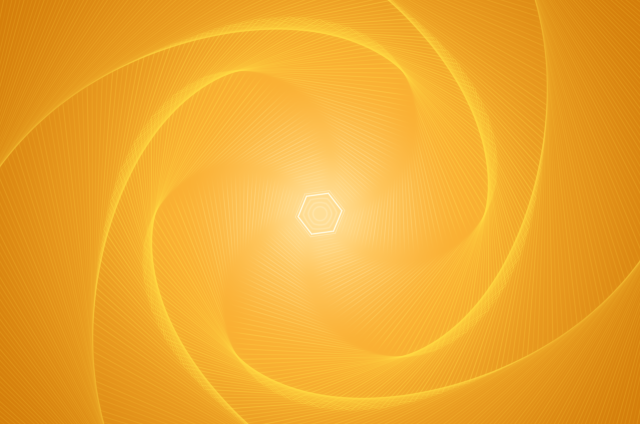
This background is drawn by a Shadertoy shader. Its source:

```glsl
const vec2 CENTER = vec2(0.5, 0.496);
const float SECTOR = 1.0471976;      // sixth of a turn
const int MAX_LINES = 180;
const float FIRST_RADIUS = 0.064;
const float LAST_RADIUS = 1.08;
const float RING_RADIUS = 0.052;     // small bright hexagon
const float BEND_RADIUS = 0.469;     // where the arms turn fastest
const float BEND_WIDTH = 0.039;
const float BEND_TURN = 0.436;
const float BASE_TURN = 0.663;
const float TWIST = 2.234;           // steady turn per unit of radius
const float LINE_WIDTH = 0.0015;
const float HAZE_WIDTH = 0.013;
const float HAZE_GAIN = 0.022;

const vec3 CREAM = vec3(1.0, 0.87, 0.59);
const vec3 PEACH = vec3(1.0, 0.79, 0.39);
const vec3 AMBER = vec3(0.98, 0.69, 0.20);
const vec3 OCHRE = vec3(0.92, 0.61, 0.13);
const vec3 BRONZE = vec3(0.83, 0.49, 0.04);
const vec3 YELLOW = vec3(1.0, 0.86, 0.26);
const vec3 PALE = vec3(1.0, 0.95, 0.77);

// Angle of a hexagon's corner as a function of its radius
float armAngle(float radius) {
    float x = radius - BEND_RADIUS;
    return BASE_TURN + TWIST * x + BEND_TURN * atan(x / BEND_WIDTH);
}

float armSlope(float radius) {
    float x = (radius - BEND_RADIUS) / BEND_WIDTH;
    return TWIST + BEND_TURN / (BEND_WIDTH * (1.0 + x * x));
}

// x: signed distance to the nearest side, y: position along it (-1 to 1)
vec2 hexagonSide(vec2 polar, float radius, float turn) {
    float a = mod(polar.y - turn, SECTOR) - 0.5 * SECTOR;
    float side = polar.x * cos(a) - radius * cos(0.5 * SECTOR);
    return vec2(side, polar.x * sin(a) / (0.5 * radius));
}

float bell(float x, float width) {
    float t = x / width;
    return exp(-t * t);
}

vec3 background(float d) {
    vec3 c = mix(CREAM, PEACH, smoothstep(0.0, 0.17, d));
    c = mix(c, AMBER, smoothstep(0.08, 0.35, d));
    c = mix(c, OCHRE, smoothstep(0.32, 0.58, d));
    return mix(c, BRONZE, smoothstep(0.48, 0.92, d));
}

// Light from the turning stack of hexagons; x: fine lines, y: haze
vec2 woundLines(vec2 polar, float lineWidth) {
    vec2 light = vec2(0.0);
    float radius = FIRST_RADIUS;
    for (int i = 0; i < MAX_LINES; i++) {
        if (radius > LAST_RADIUS) break;
        float n = float(i);
        vec2 side = hexagonSide(polar, radius, armAngle(radius));
        float outer = smoothstep(0.25, 0.43, radius);
        float along = abs(side.y);
        float ends = 1.0 - smoothstep(mix(0.30, 0.96, outer), mix(0.98, 1.06, outer), along);
        float vary = 0.72 + 0.20 * sin(n * 2.4) + 0.14 * sin(n * 5.1 + 1.0);
        float gain = mix(0.30, 0.42, outer) * mix(1.0, 0.42, smoothstep(0.47, 0.66, radius));
        gain *= mix(0.55, 1.0, smoothstep(0.06, 0.2, radius));
        light.x += gain * vary * ends * bell(side.x, lineWidth);
        light.y += gain * ends * bell(side.x, HAZE_WIDTH);

        // Even spacing along the spiral arm
        float spacing = mix(0.008, 0.0140, smoothstep(0.05, 0.4, radius));
        radius += spacing / length(vec2(1.0, radius * armSlope(radius)));
    }
    return light;
}

// Crisp hexagon with fainter, rounder rings inside
float centerRings(vec2 polar, float lineWidth) {
    float turn = armAngle(RING_RADIUS);
    float light = 0.95 * bell(hexagonSide(polar, RING_RADIUS, turn).x, lineWidth * 1.25);
    light += 0.3 * bell(hexagonSide(polar, RING_RADIUS * 1.13, turn).x, lineWidth);
    for (int i = 1; i < 4; i++) {
        float n = float(i);
        float radius = RING_RADIUS * (1.0 - 0.22 * n);
        float hexagon = hexagonSide(polar, radius, turn - 0.07 * n).x;
        float ring = mix(hexagon, polar.x - radius * 0.93, n / 3.0);
        light += 0.24 * bell(ring, lineWidth * 1.5);
    }
    return light;
}

void mainImage(out vec4 fragColor, in vec2 fragCoord) {
    vec2 p = (fragCoord - CENTER * iResolution.xy) / iResolution.y;
    vec2 polar = vec2(length(p), atan(p.y, p.x));
    float lineWidth = max(LINE_WIDTH, 0.65 / iResolution.y);

    vec3 color = background(polar.x);
    vec2 light = woundLines(polar, lineWidth);
    vec3 lineColor = mix(PALE, YELLOW, smoothstep(0.12, 0.38, polar.x));
    float amount = 1.0 - exp(-light.x - HAZE_GAIN * light.y);
    color = mix(color, lineColor, amount);
    color = mix(color, vec3(1.0, 0.98, 0.88), min(centerRings(polar, lineWidth), 1.0));
    fragColor = vec4(color, 1.0);
}
```
